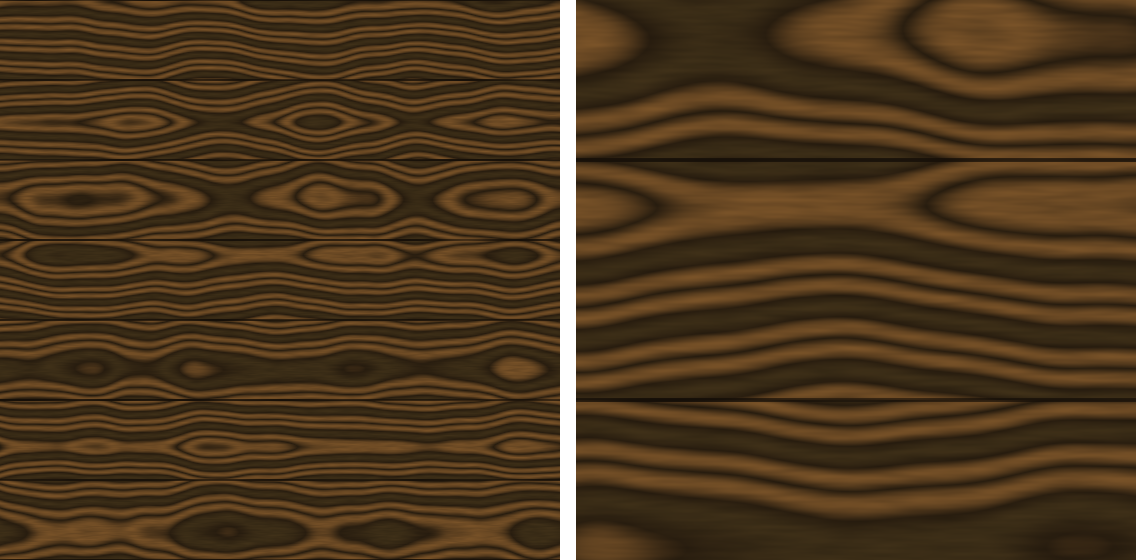
Left, the full canvas; right, a detail of the centre.
Reproduce this texture procedurally as a Shadertoy shader.

```glsl
const float TAU = 6.28319;
const int PLANK_COUNT = 7;
const float RING_PERIOD = 0.036;      // spacing of ring groups far from the heart
const float BANDS_PER_RING = 3.0;     // two light bands, then one olive band
const float BAND_SHARPNESS = 1.1;
const vec2 DRIFT_SCALE = vec2(5.5, 2.0);
const float DRIFT_AMOUNT = 0.9;
const float RIPPLE_AMOUNT = 0.22;
const vec2 FIBRE_SCALE = vec2(28.0, 260.0);
const float FIBRE_AMOUNT = 0.13;
const float SEAM_HALF_WIDTH = 0.0008;

const vec3 LIGHT_WOOD = vec3(0.44, 0.30, 0.146);
const vec3 OLIVE_WOOD = vec3(0.23, 0.175, 0.088);
const vec3 DARK_LINE = vec3(0.16, 0.115, 0.06);
const vec3 SEAM_COLOR = vec3(0.08, 0.055, 0.03);

// Per plank, bottom to top: heart height, heart depth, ring phase
const vec3 PLANKS[PLANK_COUNT] = vec3[PLANK_COUNT](
    vec3(0.34, 0.041, 0.74), vec3(0.41, 0.010, 0.30),
    vec3(0.38, 0.035, 0.82), vec3(0.81, 0.015, 0.20),
    vec3(0.52, 0.035, 0.34), vec3(0.47, 0.009, 0.30),
    vec3(1.00, 0.012, 0.12));

vec2 gradientAt(vec2 cell) {
    float angle = TAU * fract(sin(dot(cell, vec2(127.1, 311.7))) * 43758.5);
    return vec2(cos(angle), sin(angle));
}

float gradientNoise(vec2 p) {
    vec2 cell = floor(p);
    vec2 f = p - cell;
    vec2 blend = f * f * f * (f * (f * 6.0 - 15.0) + 10.0);
    float a = dot(gradientAt(cell), f);
    float b = dot(gradientAt(cell + vec2(1, 0)), f - vec2(1, 0));
    float c = dot(gradientAt(cell + vec2(0, 1)), f - vec2(0, 1));
    float d = dot(gradientAt(cell + vec2(1, 1)), f - vec2(1, 1));
    return mix(mix(a, b, blend.x), mix(c, d, blend.x), blend.y);
}

// Ring count outward from the heart, bent along the plank by slow noise
float ringValue(vec2 uv, int plank) {
    vec3 shape = PLANKS[plank];
    float height = uv.y - (float(plank) + shape.x) / float(PLANK_COUNT);
    float radius = length(vec2(height, shape.y)) - shape.y;
    float drift = DRIFT_AMOUNT * gradientNoise(uv * DRIFT_SCALE + 0.4)
                + RIPPLE_AMOUNT * gradientNoise(uv * DRIFT_SCALE * 2.3 + 17.0);
    return radius / RING_PERIOD + shape.z + drift;
}

// Bands fade to a dark line at both edges
vec3 ringColor(float ring) {
    float band = fract(ring) * BANDS_PER_RING;
    vec3 wood = band < BANDS_PER_RING - 1.0 ? LIGHT_WOOD : OLIVE_WOOD;
    float body = pow(abs(sin(0.5 * TAU * band)), BAND_SHARPNESS);
    return mix(DARK_LINE, wood, body);
}

void mainImage(out vec4 fragColor, in vec2 fragCoord) {
    vec2 uv = fragCoord / iResolution.xy;
    float pixel = 1.0 / iResolution.y;
    float row = uv.y * float(PLANK_COUNT);
    int plank = clamp(int(row), 0, PLANK_COUNT - 1);

    vec3 color = ringColor(ringValue(uv, plank));

    // Fine fibres along the grain
    float fibre = gradientNoise(uv * FIBRE_SCALE)
                + 0.6 * gradientNoise(uv * FIBRE_SCALE * 1.9 + 31.0);
    color *= 1.0 + FIBRE_AMOUNT * fibre;

    // Thin seams, uneven in strength
    float seamDistance = abs(row - round(row)) / float(PLANK_COUNT);
    float seam = 1.0 - smoothstep(SEAM_HALF_WIDTH, SEAM_HALF_WIDTH + pixel, seamDistance);
    float wear = 0.75 + 0.5 * gradientNoise(vec2(uv.x * 9.0, round(row) * 3.7));
    color = mix(color, SEAM_COLOR, seam * clamp(wear, 0.0, 1.0));

    fragColor = vec4(color, 1.0);
}
```
